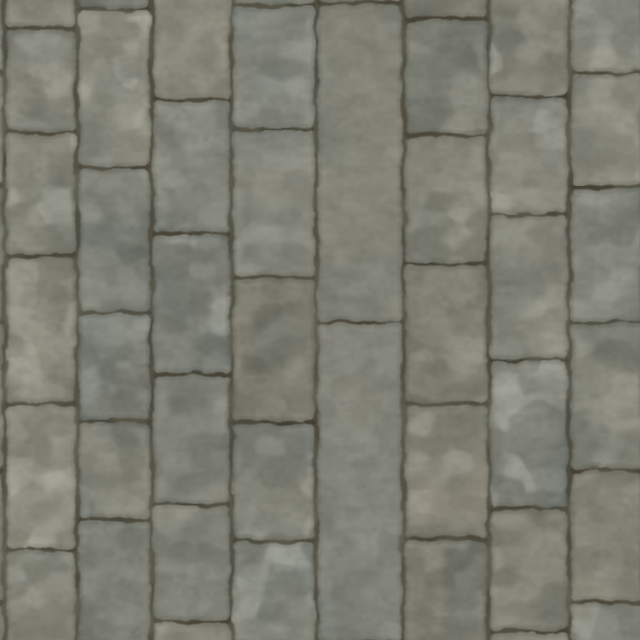
Write a WebGL 2 fragment shader that draws this texture.

```glsl
#version 300 es
precision highp float;
// Worn grey paving: eight upright columns of slabs, five to a column and two in the long one.
// Layered sines space the columns and joints; smooth cellular noise stains the stone
// and roughens the dark, soft gaps. The whole square wraps around at its borders.
uniform vec2 u_resolution;
out vec4 outColor;

const float TAU = 6.2831853;

float hash(vec2 p) {
    vec3 q = fract(p.xyx * vec3(0.1031, 0.1030, 0.0973));
    q += dot(q, q.yzx + 33.33);
    return fract((q.x + q.y) * q.z);
}

// Blended cell values, repeating after "period" cells
float cells(vec2 uv, vec2 period, float seed) {
    vec2 p = uv * period, base = floor(p);
    float total = 0.0, weights = 0.0;
    for (int j = -1; j <= 1; j++) {
        for (int i = -1; i <= 1; i++) {
            vec2 cell = base + vec2(i, j);
            vec2 key = mod(cell, period) + seed * 17.0;
            vec2 centre = cell + 0.15 + 0.7 * vec2(hash(key + 3.1), hash(key + 71.7));
            float weight = exp(-7.0 * dot(p - centre, p - centre));
            total += weight * hash(key + 9.4);
            weights += weight;
        }
    }
    return total / weights;
}

// Left side of a column; widths swell slowly across the canvas
float columnEdge(float k) {
    float a = k * TAU / 8.0;
    return 0.0005 + k / 8.0 + 0.0065 * cos(a) - 0.0134 * sin(a);
}

// Height of a joint: even spacing plus the column's shift and swing
float jointAt(float k, float count, vec3 sway) {
    float a = k * TAU / count;
    return k / count + sway.x + sway.y * cos(a) + sway.z * sin(a);
}

void main() {
    vec2 uv = gl_FragCoord.xy / u_resolution;
    uv.y = 1.0 - uv.y;

    // Gentle wandering of all gaps
    vec2 p = uv;
    p.x += 0.0011 * sin(TAU * (7.0 * uv.y + 2.0 * uv.x)) + 0.0007 * sin(TAU * (19.0 * uv.y + 5.0 * uv.x));
    p.y += 0.0012 * sin(TAU * (9.0 * uv.x + uv.y)) + 0.0007 * sin(TAU * (23.0 * uv.x + 4.0 * uv.y));

    // Find the column
    float start = columnEdge(0.0), column = 0.0;
    p.x = fract(p.x - start) + start;
    for (int k = 1; k < 8; k++) column += step(columnEdge(float(k)), p.x);
    vec2 low = vec2(columnEdge(column), -1.0);
    vec2 high = vec2(columnEdge(column + 1.0), 2.0);

    // Shift, cosine swing and sine swing of the joints in each column
    vec3 sways[8] = vec3[8](
        vec3(0.028, 0.016, -0.027), vec3(0.047, -0.032, 0.026),
        vec3(-0.027, -0.002, -0.017), vec3(0.030, -0.021, -0.023),
        vec3(0.004, 0.0, 0.0), vec3(0.025, 0.004, -0.016),
        vec3(-0.034, 0.021, -0.023), vec3(0.117, -0.002, -0.026));
    bool isLong = column == 4.0;
    float count = isLong ? 2.0 : 5.0, row = 0.0;
    for (int k = -2; k < 8; k++) {
        float y = jointAt(float(k), count, sways[int(column)]);
        if (y <= p.y) { low.y = y; row = mod(float(k), count); }
        else high.y = min(high.y, y);
    }

    // Depth inside the rounded slab, with chipped edges
    vec2 slab = vec2(column, row);
    float seed = 1.0 + column * 5.0 + row;
    vec2 inset = min(p - low, high - p);
    vec2 corner = max(0.011 - inset, 0.0);
    float depth = min(min(inset.x, inset.y), 0.011 - length(corner));
    float chips = cells(uv, vec2(48.0), seed) - 0.5;
    float fine = cells(uv, vec2(110.0, 130.0), seed) - 0.5;
    depth += 0.0042 * chips + 0.0018 * fine;

    // Stone: slab tone, cloudy stains and brushed grain
    float cloud = cells(uv, vec2(13.0, 12.0), seed) - 0.5;
    float stain = cells(uv, vec2(27.0, 34.0), seed + 2.0) - 0.5;
    float brush = cells(uv, vec2(40.0, 85.0), seed + 4.0) - 0.5;
    float strength = isLong ? 0.5 : 1.0;
    float tone = 0.046 * (hash(slab + 5.3) - 0.5) * strength;
    tone += strength * (0.062 * cloud + 0.040 * stain) + 0.028 * brush + 0.012 * fine;
    vec3 stone = vec3(0.502, 0.504, 0.462) + tone;
    stone += vec3(0.012, -0.002, -0.012) * (hash(slab + 21.7) - 0.45 + cloud);

    // Pale worn patches, strongest on some slabs
    float worn = smoothstep(0.58, 0.92, cells(uv, vec2(19.0, 17.0), seed + 7.0) + 0.3 * stain);
    stone += 0.075 * worn * hash(slab + 40.2) * strength;
    float rim = smoothstep(0.006, 0.011, depth) * (1.0 - smoothstep(0.011, 0.021, depth));
    stone += 0.022 * rim * (0.4 + 2.0 * stain) * strength;
    stone *= 1.0 - 0.10 * (1.0 - smoothstep(0.002, 0.015, depth));

    // Gaps: upright ones wider and softer, level ones thin and darker
    float upright = smoothstep(-0.003, 0.003, inset.y - inset.x);
    float width = mix(0.0048, 0.0062, upright);
    float gap = 1.0 - smoothstep(0.0002, width, depth);
    float dirt = cells(uv, vec2(22.0), 0.0);
    vec3 soil = mix(vec3(0.25, 0.235, 0.185), vec3(0.34, 0.335, 0.28), dirt);
    soil += 0.025 * upright;
    outColor = vec4(mix(stone, soil, gap * mix(0.94, 0.86, upright)), 1.0);
}
```
